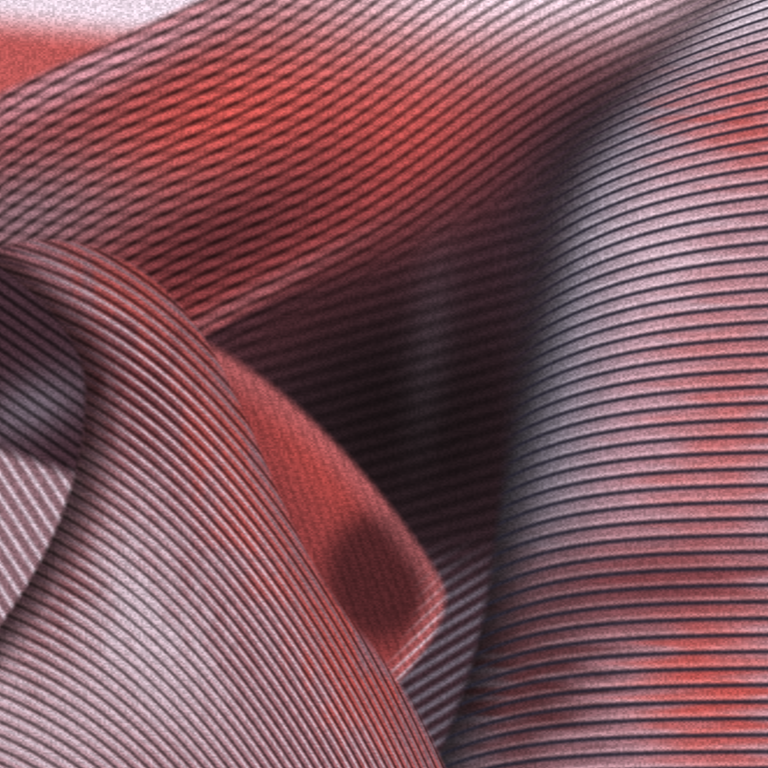
A WebGL 2 fragment shader for this texture:

```glsl
#version 300 es
precision highp float;
uniform vec2 u_resolution;
out vec4 fragColor;

const vec3 SHADOW = vec3(.11, .075, .085);
const vec3 PLUM = vec3(.23, .15, .18);
const vec3 WINE = vec3(.43, .2, .22);
const vec3 RED = vec3(.74, .3, .28);
const vec3 SLATE = vec3(.47, .44, .49);
const vec3 MAUVE = vec3(.75, .55, .6);
const vec3 PALE = vec3(.88, .81, .86);

float hash(vec2 p) {
  vec3 q = fract(p.xyx * .1031);
  q += dot(q, q.yzx + 33.3);
  return fract((q.x + q.y) * q.z);
}

float noise(vec2 p) {
  vec2 i = floor(p), f = fract(p), e = vec2(1, 0);
  f = f * f * (3. - 2. * f);
  return mix(mix(hash(i), hash(i + e), f.x), mix(hash(i + e.yx), hash(i + e.xx), f.x), f.y);
}

// Coverage of d < 0 with edge softness w
float cover(float d, float w) { return 1. - smoothstep(-w, w, d); }

// Rotated soft ellipse of colour; spot holds center and radii
void tint(inout vec3 c, vec3 hue, float amount, vec2 p, vec4 spot, float angle) {
  vec2 d = p - spot.xy;
  float k = cos(angle), s = sin(angle);
  vec2 q = vec2(k * d.x + s * d.y, k * d.y - s * d.x) / spot.zw;
  c = mix(c, hue, amount * exp(-dot(q, q)));
}

// Repeating rib, thinner with more sharpness
float rib(float phase, float sharpness) {
  return pow(.5 + .5 * cos(6.2832 * phase), sharpness);
}

vec3 backCloth(vec2 p) {
  vec3 c = mix(WINE, RED, .35);
  tint(c, SLATE, .7, p, vec4(.05, .73, .22, .09), .3);
  tint(c, RED, .9, p, vec4(.31, .86, .2, .08), .35);
  tint(c, RED, .6, p, vec4(.53, .85, .1, .08), .5);
  tint(c, WINE * .8, .8, p, vec4(.28, .68, .16, .06), .4);
  tint(c, MAUVE, .8, p, vec4(.12, .91, .25, .035), .43);
  tint(c, PALE, .95, p, vec4(.68, 1.03, .38, .11), -.05);
  // Crease and deep hollow
  float crease = p.y - .57 - .55 * (p.x - .28);
  float ridge = (crease - .015) / .018;
  c = mix(c, MAUVE * .75, .4 * exp(-ridge * ridge) * cover(p.x - .45, .14));
  vec3 hollow = PLUM;
  tint(hollow, WINE, .5, p, vec4(.42, .61, .2, .07), .5);
  tint(hollow, SHADOW, 1., p, vec4(.54, .45, .2, .18), -.6);
  tint(hollow, SLATE, .2, p, vec4(.56, .56, .03, .14), -.1);
  c = mix(c, hollow, cover(crease, mix(.007, .1, smoothstep(.3, .65, p.x))));
  tint(c, PLUM, .75, p, vec4(.76, .81, .11, .13), -.6);
  // Crossing ribs make a beaded moire, one blurred set fills the hollow
  float bend = .012 * sin(p.x * 9. + p.y * 5.);
  float a = rib((p.y - .58 * p.x + bend) * 56., 2.);
  float b = rib((p.y + .05 * p.x - bend) * 54., 1.5);
  float lit = smoothstep(-.08, .03, crease);
  float soft = rib((p.y - .28 * p.x) * 50., 1.);
  c *= mix(1.12 - .3 * soft, 1.2 - .52 * a - .24 * b * cover(p.x - .5, .25), lit);
  // Blurred cloth beyond the upper edge
  vec3 far = mix(mix(RED, MAUVE, .2), PALE * 1.05, smoothstep(.94, 1., p.y + .1 * p.x));
  return mix(far, c, cover(p.y - .88 - .46 * p.x, .008));
}

vec3 rightFold(vec2 p, float inset) {
  vec2 q = p + vec2(.1 * (noise(p * vec2(14, 110)) - .5), 0);
  vec3 c = mix(SLATE, MAUVE, .8 * smoothstep(.04, .17, inset));
  tint(c, PALE, .45, q, vec4(.87, .68, .1, .12), -.3);
  tint(c, RED, .75, q, vec4(.98, .84, .09, .08), -.4);
  tint(c, RED, .55, q, vec4(.95, .45, .08, .18), -.2);
  tint(c, RED, .9, q, vec4(.93, .1, .09, .15), 0.);
  tint(c, WINE, .8, q, vec4(.85, .24, .16, .06), .1);
  tint(c, WINE * .7, .9, q, vec4(.69, .1, .1, .17), -.2);
  tint(c, PALE, .8, p, vec4(.98, 1, .2, .06), .2);
  c *= mix(.35, 1., smoothstep(-.01, .075, inset));
  // Ribs climb from the edge, then level out
  float high = smoothstep(.25, 1., p.y);
  float rise = mix(.05, .17, high) * exp(-max(inset, -.05) * mix(11., 6., high));
  float phase = (p.y + rise) * 46.;
  c = mix(c, vec3(.15, .14, .19), .85 * rib(phase, 4.));
  return c + .12 * rib(phase - .27, 5.) * smoothstep(0., .1, inset);
}

vec3 middleFold(vec2 p, float edge) {
  vec3 c = mix(WINE, RED, .45);
  tint(c, RED, .7, p, vec4(.41, .4, .04, .12), .6);
  float pocket = length((p - vec2(.495, .25)) / vec2(.07, .085)) - 1.;
  c = mix(c, WINE * .65, .85 * cover(pocket, .35));
  float rim = smoothstep(-.045, -.005, edge);
  c = mix(c, mix(RED, MAUVE, .5), .6 * rim);
  c = mix(c, PALE, .7 * cover(p.y - .22, .06) * rim * rib((p.y - .9 * p.x) * 60., 2.));
  return c * (1. - .1 * rib((p.x + .35 * p.y) * 75., 2.));
}

vec3 frontFold(vec2 p, float outer, float inner) {
  vec2 q = p + .05 * (noise(p * vec2(70, 30)) - .5);
  vec3 c = mix(WINE, MAUVE, .5);
  tint(c, RED, .8, q, vec4(.29, .43, .05, .22), .42);
  tint(c, RED, .85, q, vec4(.46, .12, .045, .2), .55);
  tint(c, WINE, .8, q, vec4(.18, .52, .07, .13), .3);
  tint(c, RED, .6, q, vec4(.17, .63, .12, .04), -.6);
  tint(c, PALE, .7, q, vec4(.18, .2, .08, .2), .5);
  tint(c, PALE, .55, q, vec4(.05, .06, .16, .14), 0.);
  tint(c, WINE, .6, q, vec4(.1, .26, .035, .14), -.3);
  c *= mix(.45, 1., smoothstep(0., .06, inner));
  float phase = (p.y + (.46 - .35 * p.y) * p.x + 1.15 * p.x * p.x) * 56.;
  float shade = cover(inner - .04, .04) + .6 * smoothstep(-.07, 0., outer);
  c *= 1. - .45 * rib(phase - .38, 3.);
  return mix(c, mix(PALE * .92, PLUM, min(shade, 1.)), .72 * rib(phase, 3.));
}

vec3 innerHollow(vec2 p) {
  vec3 c = PLUM;
  tint(c, SLATE, .6, p, vec4(.04, .47, .08, .04), .4);
  c *= 1.2 - .6 * rib((p.y + .7 * p.x) * 55., 2.);
  vec3 lining = mix(MAUVE * .7, PALE, .8 * rib((p.y + 1.5 * p.x) * 34., 2.));
  return mix(c, lining, cover(p.y - .415 + .35 * p.x, .012));
}

void main() {
  vec2 p = gl_FragCoord.xy / u_resolution;
  // Right fold, softer toward the top
  float lift = max(p.y - .7, 0.), drop = max(.25 - p.y, 0.);
  float inset = p.x - .6 - .15 * p.y - 1.9 * lift * lift + .6 * drop * drop;
  float blur = mix(.008, .09, smoothstep(.3, .9, p.y));
  vec3 color = mix(backCloth(p), rightFold(p, inset), cover(-inset, blur));
  // Middle fold with a rounded tip and its grey slope
  float along = p.x - .26, side = p.y - .27;
  float top = (p.y - .56 + along * (.5 + 1.5 * along)) * .7;
  float tip = p.x - .595 + 3. * side * side;
  float edge = .5 * (top + tip + length(vec2(top - tip, .025)));
  vec3 slope = mix(PLUM, SLATE, .9 * rib((p.y - .6 * p.x) * 55., 1.2));
  color = mix(color, slope, .85 * cover(p.y - .26, .05) * cover(inset, .008));
  color = mix(color, middleFold(p, edge), cover(edge, .008));
  // Front fold arches over the inner hollow
  float bulge = (p.x - .37) / .12, arch = p.x - .06, bow = p.y - .49;
  float curve = 2.5 + 1.1 * exp(-bulge * bulge);
  float outer = (p.y - .687 + curve * arch * arch) / (1. + 4. * abs(arch));
  float inner = p.x - .111 + (bow > 0. ? 4.2 : 1.2) * bow * bow;
  vec3 front = mix(innerHollow(p), frontFold(p, outer, inner), cover(-inner, .005));
  color = mix(color, front, cover(outer, .004));
  // Woven grain
  color *= .88 + .26 * noise(p * vec2(330, 420));
  fragColor = vec4(color, 1);
}
```
